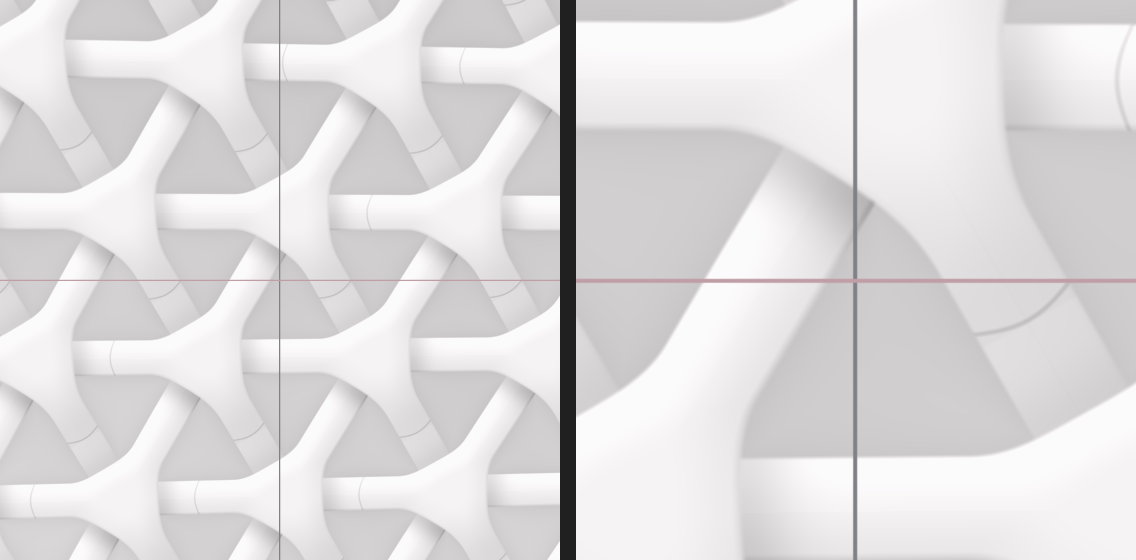
Left: the whole. Right: its middle third, enlarged.
Write a three.js fragment shader that draws this pattern.

```glsl
// Woven lattice of smooth white three-armed hubs over a soft grey ground.
// Each hub is a smooth union of three capsules on a triangular lattice; each
// arm tip tucks under the next hub, and a slight warp gives perspective.

varying vec2 vUv;

const float ROW_STEP = 0.8660254;   // row height per unit hub spacing
const float ARM_HALF = 0.105;       // arm half width, in hub spacings
const float ARM_LENGTH = 0.94;
const float FILLET = 0.24;          // blend between neighbouring arms
const float EDGE = 0.006;           // edge softness, in hub spacings
const float FRONT_RADIUS = 0.55;    // part of a hub lying above its neighbours
const float SEAM_AT = 0.56;         // joint position along an arm
const float SEAM_WIDTH = 0.009;
const float GUIDE_HALF = 0.0012;    // half width of the centre lines
const vec2 LIGHT = vec2(-0.6, 0.8);
const vec3 GUIDE_GREY = vec3(0.50, 0.50, 0.53);
const vec3 GUIDE_ROSE = vec3(0.75, 0.62, 0.65);

varying vec2 unusedPad;

float hash(vec2 p) {
  return fract(sin(dot(p, vec2(127.1, 311.7))) * 4375.85);
}

float smoothMin(float a, float b) {
  float h = max(FILLET - abs(a - b), 0.0) / FILLET;
  return min(a, b) - h * h * FILLET * 0.25;
}

// Arm 0 points up-right, arm 1 left, arm 2 down-right.
vec2 armDirection(int i) {
  float angle = 1.0471976 * (1.0 + 2.0 * float(i));
  return vec2(cos(angle), sin(angle));
}

float armDistance(vec2 p, vec2 dir) {
  return length(p - dir * clamp(dot(p, dir), 0.0, ARM_LENGTH));
}

float hubDistance(vec2 p) {
  float d = smoothMin(armDistance(p, armDirection(0)), armDistance(p, armDirection(1)));
  return smoothMin(d, armDistance(p, armDirection(2))) - ARM_HALF;
}

// Canvas to lattice: rows narrow downwards and tilt slightly.
vec2 toLattice(vec2 uv) {
  float down = 1.0 - uv.y;
  float column = 1.0 + (uv.x - 0.3652) / (0.3203 - 0.0305 * down);
  float drop = down - (uv.x - 0.52) * (0.024 - 0.0538 * down) - 0.112;
  return vec2(column, -ROW_STEP * drop * (3.67 + 0.277 * drop));
}

float hubTone(vec2 p, float d, vec2 id) {
  vec2 h = vec2(0.01, 0.0);
  vec2 normal = vec2(hubDistance(p + h.xy), hubDistance(p + h.yx)) - d;
  normal /= max(length(normal), 0.001);
  float facing = dot(normal, LIGHT);
  float tone = 0.965 + 0.06 * facing * smoothstep(-0.13, 0.0, d);
  tone -= 0.09 * max(-facing, 0.0) * smoothstep(-0.018, 0.0, d);

  // The down-right arm sinks into shade.
  float sink = dot(p, armDirection(2));
  tone -= 0.10 * smoothstep(0.08, 0.5, sink);
  tone += 0.015 * smoothstep(SEAM_AT, SEAM_AT + 0.01, sink);

  // Contact shadow under the covering hub, and a joint line.
  for (int i = 0; i < 3; i++) {
    vec2 dir = armDirection(i);
    float cover = max(hubDistance(p - dir), 0.0);
    float shadow = i == 0 ? 0.19 : (i == 1 ? 0.12 : 0.05);
    tone -= shadow * exp(-cover * cover / 0.008);
    float side = dot(p, vec2(-dir.y, dir.x));
    float offset = dot(p, dir) - SEAM_AT - 0.03 * cos(side * 14.0) + 0.03;
    float strength = i == 2 ? 0.10 : (i == 1 ? 0.09 * step(0.6, hash(id)) : 0.0);
    tone -= strength * (1.0 - smoothstep(0.0, SEAM_WIDTH, abs(offset)));
  }
  return tone;
}

float groundTone(vec2 uv) {
  float cloud = sin(uv.x * 11.0 + 2.0 * sin(uv.y * 7.0)) * sin(uv.y * 13.0 + uv.x * 5.0);
  return 0.847 - 0.035 * uv.y - 0.012 * uv.x + 0.01 * cloud;
}

void main() {
  vec2 p = toLattice(vUv);
  vec2 skew = vec2(p.x - 0.5 * p.y / ROW_STEP, p.y / ROW_STEP);
  vec2 cell = floor(skew);
  float back = groundTone(vUv);
  float front = 0.0;
  float frontCover = 0.0;
  float nearest = 1.0;
  float armTone = 0.0;
  float armCover = 0.0;

  // Tips collect in the back layer, hub bodies in the front layer.
  for (int j = -1; j <= 2; j++) {
    for (int i = -1; i <= 2; i++) {
      vec2 id = cell + vec2(float(i), float(j));
      vec2 q = p - vec2(id.x + 0.5 * id.y, id.y * ROW_STEP);
      float d = hubDistance(q);
      nearest = min(nearest, d);
      if (d < EDGE) {
        float cover = 1.0 - smoothstep(-EDGE, EDGE, d);
        float tone = hubTone(q, d, id);
        if (length(q) < FRONT_RADIUS) { front = tone; frontCover = cover; }
        else { armTone = mix(armTone, tone, cover); armCover = mix(armCover, 1.0, cover); }
      }
    }
  }
  back -= 0.035 * exp(-max(nearest, 0.0) / 0.05);
  float tone = mix(back * (1.0 - armCover) + armTone, front, frontCover);
  vec3 color = vec3(tone, tone - 0.012, tone - 0.006);

  // Fine centre lines.
  vec2 guide = 1.0 - smoothstep(GUIDE_HALF * 0.5, GUIDE_HALF * 1.5, abs(vUv - 0.4995));
  color = mix(color, GUIDE_GREY, guide.x);
  color = mix(color, GUIDE_ROSE, guide.y);
  gl_FragColor = vec4(clamp(color, 0.0, 0.985), 1.0);
}
```
